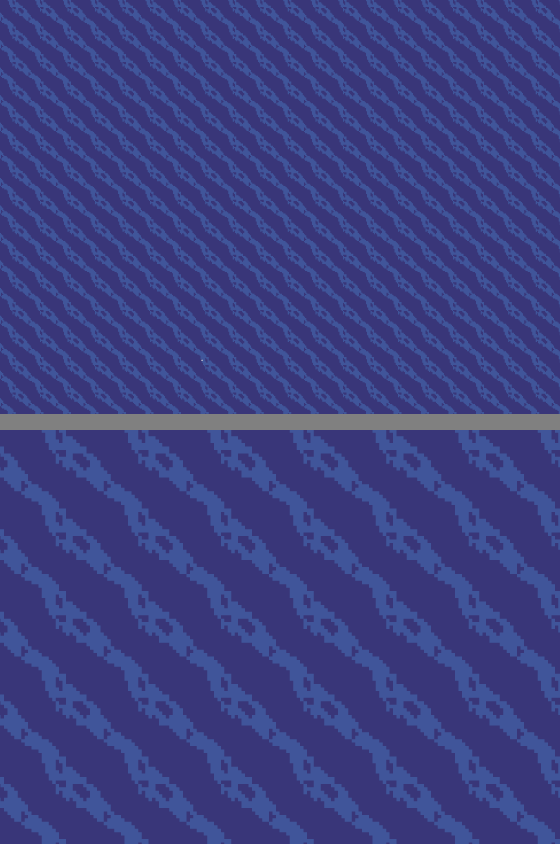
Top, the full canvas; bottom, a detail of the centre.
This pattern is drawn by a Shadertoy shader. Its source:

```glsl
float hash(vec2 p) {
    vec3 q = fract(p.xyx * vec3(0.1031, 0.1030, 0.0973));
    q += dot(q, q.yzx + 33.33);
    return fract((q.x + q.y) * q.z);
}

// Signed distance to a hole stretched along the falling diagonal
float hole(vec2 p, float radius, float stretch) {
    vec2 diagonal = vec2(p.x + p.y, p.x - p.y) * 0.7071;
    return length(diagonal / vec2(stretch, 1.0)) - radius;
}

// 1 on the ribbon, 0 on the ground; y points down, one tile per unit
float ribbon(vec2 p) {
    vec2 cell = floor(fract(p) * 24.0);
    vec2 q = (cell + 0.5) / 24.0;

    // Wavy diagonal band that swells once per tile
    float across = q.x - q.y;
    float wrap = round(across + 0.03);
    float turn = 6.28319 * fract((q.x - wrap + q.y) * 0.5);
    float centre = -0.026 + 0.035 * (cos(turn) - sin(turn) + cos(2.0 * turn));
    float swell = cos(turn - 2.26);
    float ragged = (hash(cell + 7.0) - 0.5) * (0.05 + 0.03 * swell);
    float band = abs(across - wrap - centre) - (0.178 + 0.05 * swell) + ragged;

    // Holes in the swelling and a nick where it narrows
    float gaps = hole(q - vec2(0.16, 0.165), 0.057, 1.1);
    gaps = min(gaps, hole(q - vec2(0.20, 0.36), 0.052, 1.0));
    gaps = min(gaps, hole(q - vec2(0.44, 0.47), 0.066, 1.7));
    gaps = min(gaps, hole(q - vec2(0.74, 0.78), 0.045, 1.2));
    gaps += (hash(cell + 41.0) - 0.5) * 0.025;

    return step(max(band, -gaps), 0.0);
}

void mainImage(out vec4 fragColor, in vec2 fragCoord) {
    // Average subsamples to smooth the stepped edges
    float coverage = 0.0;
    for (int i = 0; i < 16; i++) {
        vec2 offset = (vec2(i % 4, i / 4) + 0.5) / 4.0 - 0.5;
        vec2 uv = (fragCoord + offset) / iResolution.y;
        vec2 tile = vec2(uv.x, 1.0 - uv.y) * 15.03 - vec2(0.325, 0.918);
        coverage += ribbon(tile) / 16.0;
    }
    vec3 ground = vec3(0.222, 0.212, 0.475);
    vec3 blue = vec3(0.252, 0.335, 0.605);
    vec3 colour = mix(ground, blue, coverage);

    // Single pale speck
    float speck = length(fragCoord / iResolution.y - vec2(0.488, 0.130));
    colour = mix(colour, vec3(0.9), 1.0 - smoothstep(0.0005, 0.0025, speck));

    fragColor = vec4(colour, 1.0);
}
```
